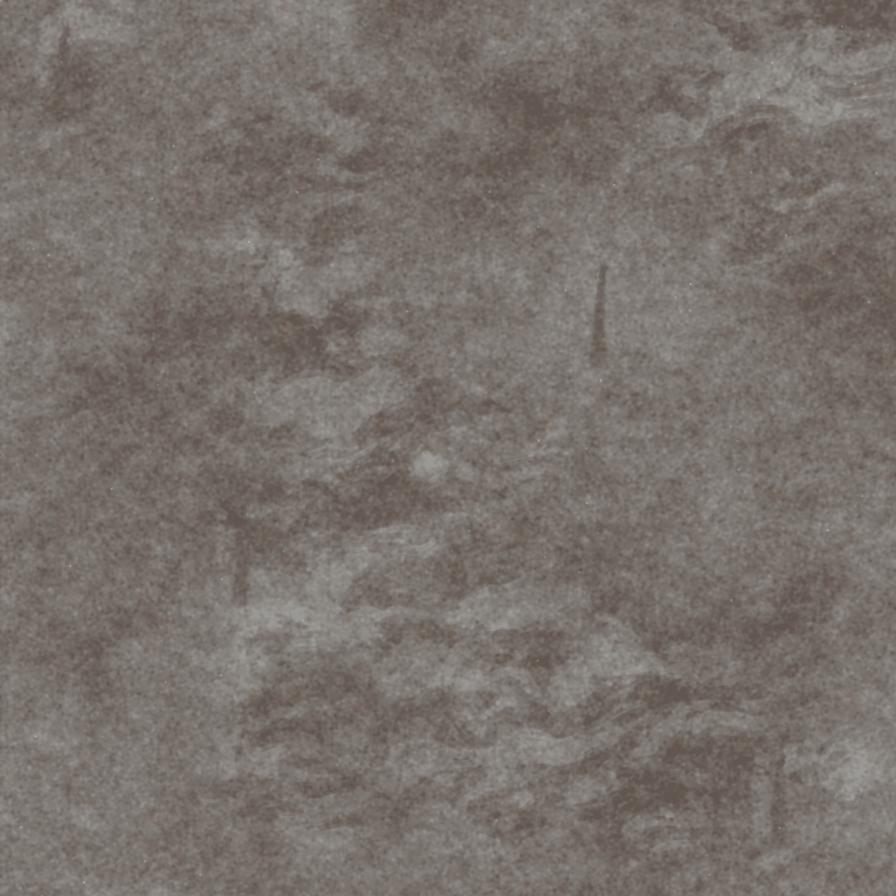
A WebGL 2 fragment shader for this texture:

```glsl
#version 300 es
precision highp float;
// Weathered grey-brown stone: soft clouds, tilted pale smears with dark
// hollows, a few upright gouges, and fine grain. All the irregularity comes
// from cellular noise that sums randomly weighted blobs, one per cell.

uniform vec2 u_resolution;
out vec4 fragColor;

vec3 hash3(vec2 p) {
    vec3 q = fract(p.xyx * vec3(0.1031, 0.1030, 0.0973));
    q += dot(q, q.yxz + 33.33);
    return fract((q.xxy + q.yxx) * q.zyx);
}

// Signed cellular noise, roughly -1 to 1.
float blobs(vec2 p) {
    vec2 cell = floor(p);
    float sum = 0.0;
    for (int y = -1; y <= 1; y++) {
        for (int x = -1; x <= 1; x++) {
            vec2 id = cell + vec2(x, y);
            vec3 h = hash3(id);
            vec2 d = id + h.xy - p;
            float falloff = max(0.0, 1.0 - dot(d, d));
            sum += (h.z * 2.0 - 1.0) * falloff * falloff;
        }
    }
    return sum;
}

// Octaves of blobs, each turned to hide the cell grid.
float layeredBlobs(vec2 p, int octaves, float gain) {
    float sum = 0.0, amplitude = 1.0;
    for (int i = 0; i < octaves; i++) {
        sum += amplitude * blobs(p);
        p = mat2(1.76, 1.15, -1.15, 1.76) * p + 17.3;
        amplitude *= gain;
    }
    return sum;
}

// Sparse round flecks of varied strength; chance is the share of cells with one.
float flecks(vec2 p, float chance) {
    vec3 h = hash3(floor(p) + 71.0);
    float d = length(fract(p) - 0.3 - 0.4 * h.xy);
    return step(h.z, chance) * (0.3 + 0.7 * h.x) * (1.0 - smoothstep(0.05, 0.3, d));
}

// Upright gouge: x is the dark groove, y the pale rim and foot.
vec2 gouge(vec2 p, float rough) {
    p.x += 0.0015 * rough - 0.05 * p.y;
    float along = 1.0 - smoothstep(0.045, 0.065, abs(p.y));
    float halfWidth = 0.0075 - 0.06 * p.y;
    float groove = along * (1.0 - smoothstep(0.4, 1.2, abs(p.x) / max(halfWidth, 0.004)));
    float rim = along * (1.0 - smoothstep(0.003, 0.014, abs(p.x + 0.02)));
    vec2 footOffset = (p + vec2(0.004, 0.07 - 0.35 * p.x)) / vec2(0.026, 0.012);
    float foot = 1.0 - smoothstep(0.5, 1.1, length(footOffset) + 0.3 * rough);
    return vec2(groove, max(0.6 * rim * clamp(0.7 + rough, 0.0, 1.3), foot));
}

void main() {
    vec2 p = gl_FragCoord.xy / u_resolution.y;
    vec2 warp = vec2(blobs(p * 16.0 + 5.0), blobs(p * 16.0 + 43.0));
    vec2 tilted = mat2(0.98, -0.2, 0.2, 0.98) * p;

    // Broad clouds and small ragged mottling
    float cloud = layeredBlobs(tilted * vec2(5.0, 7.0) + 0.2 * warp + 11.0, 5, 0.6);
    float mottle = layeredBlobs(p * vec2(46.0, 62.0) + 90.0, 3, 0.8);
    float tone = 0.39 + 0.23 * cloud + 0.13 * mottle;

    // Pale smears and dark hollows, gathered in patches
    float smear = layeredBlobs(tilted * vec2(11.0, 25.0) + 0.5 * warp + 31.0, 4, 0.6);
    float patches = smoothstep(-0.15, 0.4, blobs(p * 4.2 + 57.0) + 0.25 * warp.x);
    float pale = smoothstep(0.08, 0.4, smear + 0.08 * mottle);
    float hollow = smoothstep(0.12, 0.45, -smear - 0.08 * mottle);
    tone += patches * (0.32 * pale - 0.22 * hollow);

    // Gouges on a wrapped lattice
    for (int i = 0; i < 4; i++) {
        vec2 center = fract(vec2(0.07, 0.92) + float(i) * vec2(0.6, 0.73));
        vec2 mark = gouge(p - center, mottle);
        tone = mix(tone, 0.02, 0.85 * mark.x);
        tone = mix(tone, 0.85, 0.65 * mark.y * (1.0 - mark.x));
    }

    // Fine grain
    tone += 0.22 * blobs(p * 270.0) + 0.1 * blobs(p * 130.0 + 7.0);

    // Brown to pale grey, with faint rust and a few bright specks
    vec3 color = mix(vec3(0.41, 0.37, 0.345), vec3(0.58, 0.57, 0.555), clamp(tone, -0.15, 1.15));
    float rust = 0.4 * smoothstep(0.3, 1.0, blobs(p * 85.0 + 3.0)) * (1.0 - pale);
    rust += flecks(p * 80.0, 0.012);
    color += rust * vec3(0.022, 0.004, -0.014);
    color += 0.15 * flecks(p * 130.0 + 0.5, 0.005);
    fragColor = vec4(color, 1.0);
}
```
